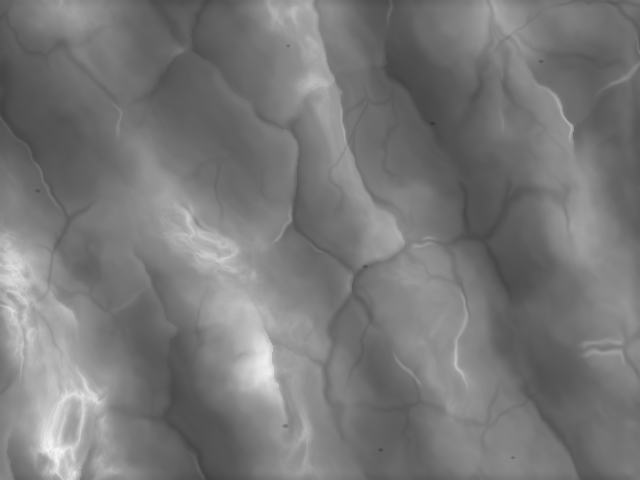
A Shadertoy shader for this texture:

```glsl
// Soft grey mineral surface: slanted light and dark bands, warped plates whose
// edges catch light on one side, broken dark cracks, bright wisps and fine grain.
// Tone is summed in log space, so highlights stretch further than shadows.

const float MID_TONE      = 0.455;
const float HAZE          = 0.032;  // veil that lifts the shadows
const float BAND_SLANT    = 0.47;   // sideways drift of the bands per unit height
const float BAND_PERIOD   = 0.43;
const float BAND_CENTRE   = 0.64;
const float BAND_GAIN     = 0.19;
const float CLOUD_GAIN    = 0.95;
const float PLATE_SLANT   = 0.16;   // plates stand steeper than the bands
const float RELIEF_GAIN   = 0.17;
const float CRACK_GAIN    = 0.15;
const float VEIN_GAIN     = 0.09;
const float GLINT_GAIN    = 0.20;
const float WISP_GAIN     = 0.42;
const float GRAIN_GAIN    = 0.035;
const float WARP          = 0.20;
const vec2  PLATE_SIZE    = vec2(0.20, 0.29);
const vec2  VEIN_SIZE     = vec2(0.15, 0.21);
const vec2  GLOW_POS      = vec2(0.05, 0.12);
const float SPECK_DENSITY = 0.12;

float hash1(vec2 p) {
    vec3 h = fract(p.xyx * 0.1031);
    h += dot(h, h.yzx + 33.33);
    return fract((h.x + h.y) * h.z);
}

vec2 hash2(vec2 p) {
    return vec2(hash1(p + 17.0), hash1(p + 71.0));
}

float noise(vec2 p) {
    vec2 i = floor(p), f = fract(p);
    f = f * f * f * (f * (f * 6.0 - 15.0) + 10.0);
    float low  = mix(hash1(i), hash1(i + vec2(1, 0)), f.x);
    float high = mix(hash1(i + vec2(0, 1)), hash1(i + vec2(1, 1)), f.x);
    return mix(low, high, f.y);
}

float fbm(vec2 p) {
    float sum = 0.0, amp = 0.5;
    for (int i = 0; i < 5; i++) {
        sum += amp * noise(p);
        p = mat2(1.6, 1.2, -1.2, 1.6) * p + 19.7;
        amp *= 0.5;
    }
    return sum / 0.96875;
}

// Voronoi plates: x = distance to the nearest edge, y = one-sided edge light
vec2 plates(vec2 q) {
    vec2 cell = floor(q), f = fract(q), nearest = vec2(0), home = vec2(0);
    float best = 9.0;
    for (int j = -1; j <= 1; j++)
    for (int i = -1; i <= 1; i++) {
        vec2 g = vec2(i, j);
        vec2 r = g + hash2(cell + g) - f;
        if (dot(r, r) < best) { best = dot(r, r); nearest = r; home = g; }
    }
    float edge = 9.0, relief = 0.0;
    for (int j = -2; j <= 2; j++)
    for (int i = -2; i <= 2; i++) {
        vec2 g = home + vec2(i, j);
        vec2 r = g + hash2(cell + g) - f;
        vec2 gap = r - nearest;
        if (dot(gap, gap) < 1e-5) continue;
        vec2 n = normalize(gap);
        float d = dot(0.5 * (nearest + r), n);
        edge = min(edge, d);
        relief += n.x * exp(-d / 0.22) * smoothstep(0.0, 0.045, d);
    }
    return vec2(edge, relief);
}

float line(float d, float width) {
    return exp(-d * d / (width * width));
}

// Sparse dark dots, one at most per grid square
float specks(vec2 p) {
    vec2 cell = floor(p * 6.0);
    vec2 centre = (cell + 0.2 + 0.6 * hash2(cell)) / 6.0;
    float radius = mix(0.002, 0.004, hash1(cell + 5.0));
    float d = length((p - centre) * vec2(0.8, 1.2));
    return step(hash1(cell + 9.0), SPECK_DENSITY) * smoothstep(radius + 0.003, radius - 0.001, d);
}

void mainImage(out vec4 fragColor, in vec2 fragCoord) {
    vec2 p = fragCoord / iResolution.y;
    vec2 bend = vec2(fbm(p * 3.4 + 4.0), fbm(p * 3.4 + 37.0)) - 0.5;
    vec2 w = p + WARP * bend;
    vec2 slanted = vec2(w.x + BAND_SLANT * w.y, w.y);
    vec2 steep = vec2(w.x + PLATE_SLANT * w.y, w.y);

    // Broad bands and clouds
    float band = cos(6.2832 * (slanted.x - BAND_CENTRE) / BAND_PERIOD);
    float cloud = fbm(slanted * vec2(4.5, 2.6) + 11.0) - 0.5;
    float glow = exp(-dot(p - GLOW_POS, p - GLOW_POS) / 0.012);
    float light = BAND_GAIN * band + CLOUD_GAIN * cloud + 0.25 * glow;
    float bright = smoothstep(0.06, 0.36, light);

    // Plate edges, shown only in parts and clearest in the light
    vec2 plate = plates(steep / PLATE_SIZE + 3.0);
    float shown = smoothstep(0.42, 0.78, noise(p * 5.0 + 8.0)) * mix(0.6, 1.2, bright);
    float cracked = smoothstep(0.45, 0.75, noise(p * 7.0 + 52.0));
    float glinting = smoothstep(0.6, 0.8, noise(p * 8.0 + 23.0));
    float tone = light + RELIEF_GAIN * shown * plate.y;
    tone -= CRACK_GAIN * cracked * line(plate.x, mix(0.02, 0.055, noise(p * 9.0)));
    tone += GLINT_GAIN * glinting * line(plate.x - 0.03, 0.02) * smoothstep(0.1, 0.5, plate.y);

    // Finer veins that ignore the bands
    float vein = plates((p + 1.5 * WARP * bend.yx) / VEIN_SIZE + 40.0).x;
    tone -= VEIN_GAIN * smoothstep(0.5, 0.78, noise(p * 6.5 + 90.0)) * line(vein, 0.04);

    // Wisps and grain, strongest where it is bright
    float ridge = 1.0 - abs(2.0 * fbm(w * vec2(19.0, 14.0) + 60.0) - 1.0);
    float patches = smoothstep(0.4, 0.7, noise(p * 6.0 + 31.0));
    tone += WISP_GAIN * bright * mix(0.1, 1.0, patches) * (ridge * ridge - 0.4);
    tone += 0.14 * (fbm(w * 9.0 + 77.0) - 0.5);
    tone += GRAIN_GAIN * (0.4 + bright) * (fbm(w * vec2(110.0, 85.0)) - 0.5);
    tone -= 0.25 * specks(p);

    // Slight fall-off at the border
    vec2 uv = fragCoord / iResolution.xy;
    vec2 rim = smoothstep(0.0, 0.02, min(uv, 1.0 - uv));
    float grey = (HAZE + MID_TONE * exp(tone)) * mix(0.92, 1.0, rim.x * rim.y);
    fragColor = vec4(vec3(clamp(grey, 0.0, 0.95)), 1.0);
}
```
